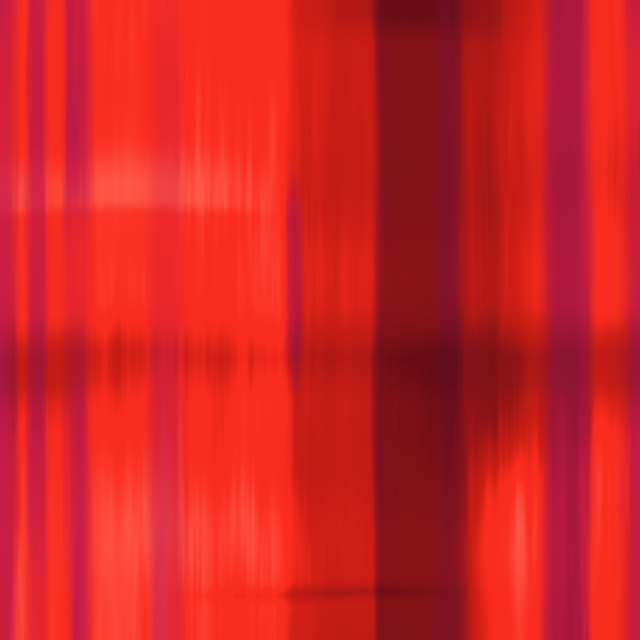
A Shadertoy shader for this texture:

```glsl
// Draws soft vertical streaks of scarlet, maroon and violet, like brushed dyed cloth.

const vec3 MAROON   = vec3(0.38, 0.04, 0.08);
const vec3 WINE     = vec3(0.52, 0.07, 0.09);
const vec3 CRIMSON  = vec3(0.78, 0.11, 0.08);
const vec3 SCARLET  = vec3(0.98, 0.17, 0.12);
const vec3 CORAL    = vec3(1.00, 0.37, 0.31);
const vec3 VIOLET   = vec3(0.74, 0.10, 0.28);

const float STREAK_AMOUNT = 0.20;
const float PATCH_AMOUNT  = 0.13;
const float EDGE_WOBBLE   = 0.010;

// Columns of tone: left edge, tone, edge softness
const vec3 COLUMNS[8] = vec3[8](
    vec3(0.13, 0.86, 0.030), vec3(0.34, 0.82, 0.020), vec3(0.45, 0.65, 0.015),
    vec3(0.51, 0.60, 0.020), vec3(0.59, 0.27, 0.012), vec3(0.72, 0.46, 0.025),
    vec3(0.80, 0.68, 0.040), vec3(0.91, 0.80, 0.015));

// Violet bands: centre, half width, strength, steadiness along the height
const vec4 BANDS[7] = vec4[7](
    vec4(0.000, 0.026, 0.85, 0.6), vec4(0.060, 0.014, 0.80, 0.4),
    vec4(0.122, 0.018, 0.75, 0.0), vec4(0.260, 0.024, 0.50, 0.3),
    vec4(0.595, 0.007, 0.40, 0.3), vec4(0.703, 0.020, 0.65, 0.6),
    vec4(0.886, 0.033, 0.95, 1.0));

float hash(vec2 p) {
    vec3 q = fract(vec3(p.xyx) * 0.1031);
    q += dot(q, q.yzx + 33.33);
    return fract((q.x + q.y) * q.z);
}

float noise(vec2 p) {
    vec2 cell = floor(p), f = fract(p);
    f = f * f * (3.0 - 2.0 * f);
    return mix(mix(hash(cell), hash(cell + vec2(1, 0)), f.x),
               mix(hash(cell + vec2(0, 1)), hash(cell + vec2(1, 1)), f.x), f.y);
}

// Soft bump of the given half width around zero
float bump(float d, float halfWidth, float soft) {
    return 1.0 - smoothstep(halfWidth - soft, halfWidth + soft, abs(d));
}

// Long thin fibres, in -0.5..0.5
float fibres(vec2 p) {
    return 0.45 * noise(p * vec2(48.0, 2.5)) + 0.35 * noise(p * vec2(110.0, 5.0) + 17.0)
         + 0.20 * noise(p * vec2(230.0, 9.0) + 41.0) - 0.5;
}

float columnTone(float x) {
    float tone = 0.80;
    for (int i = 0; i < 8; i++) {
        vec3 c = COLUMNS[i];
        tone = mix(tone, c.y, smoothstep(c.x - c.z, c.x + c.z, x));
    }
    return tone;
}

float violetAmount(vec2 p, float fibre) {
    float amount = 0.0;
    for (int i = 0; i < 7; i++) {
        vec4 b = BANDS[i];
        float d = fract(p.x - b.x + 0.5) - 0.5;
        float fade = smoothstep(0.2, 0.7, noise(vec2(float(i) * 7.3, p.y * 3.5 + 2.0)));
        float core = bump(d + 0.02 * fibre, b.y, 0.35 * b.y + 0.003);
        float frayed = clamp(1.0 + 1.6 * fibre * (1.0 - b.w), 0.0, 1.3);
        amount = max(amount, core * b.z * mix(fade, 1.0, b.w) * frayed);
    }
    // Tapered slit beside the bright field
    float taper = bump(p.y - 0.56, 0.16, 0.08);
    return max(amount, 0.75 * taper * bump(p.x - 0.459 + 0.012 * fibre, 0.011 * taper, 0.007));
}

// Horizontal folds that darken or lighten the columns
float folds(vec2 p) {
    float y = p.y + 0.02 * (noise(p * vec2(5.0, 2.0)) - 0.5);
    float sides = 1.0 - bump(p.x - 0.42, 0.20, 0.16);
    float tone = -0.15 * bump(y - 0.445, 0.03, 0.055);
    tone -= 0.18 * sides * bump(y - 0.40, 0.06, 0.10);
    tone -= 0.20 * bump(y - 0.075, 0.006, 0.016) * bump(p.x - 0.52, 0.16, 0.12);
    tone -= 0.18 * smoothstep(0.93, 0.99, y) * bump(p.x - 0.63, 0.10, 0.16);
    tone += 0.10 * smoothstep(0.66, 0.69, y) * (1.0 - smoothstep(0.70, 0.80, y))
          * (1.0 - smoothstep(0.35, 0.48, p.x));
    tone += 0.06 * bump(y - 0.20, 0.07, 0.07) * bump(p.x - 0.30, 0.12, 0.08);
    // Bright glow at the lower right
    tone += 0.30 * bump(p.x - 0.79, 0.045, 0.035) * (1.0 - smoothstep(0.22, 0.38, y));
    return tone;
}

vec3 dye(float tone) {
    vec3 c = mix(MAROON, WINE, smoothstep(0.0, 0.28, tone));
    c = mix(c, CRIMSON, smoothstep(0.25, 0.60, tone));
    c = mix(c, SCARLET, smoothstep(0.56, 0.78, tone));
    return mix(c, CORAL, smoothstep(0.80, 1.04, tone));
}

void mainImage(out vec4 fragColor, in vec2 fragCoord) {
    vec2 p = fragCoord / iResolution.xy;
    float fibre = fibres(p);
    float x = p.x + EDGE_WOBBLE * (noise(p * vec2(20.0, 3.0)) - 0.5 + fibre);

    // Fibres show in some areas and melt away in others
    float roughness = mix(0.35, 1.5, smoothstep(0.3, 0.7, noise(p * vec2(9.0, 4.0) + 5.0)));
    roughness *= 1.0 - 0.7 * bump(p.x - 0.60, 0.10, 0.05);
    float cloud = noise(p * vec2(4.0, 7.0) + 11.0) - 0.5;

    float tone = columnTone(x) + folds(p) + PATCH_AMOUNT * cloud
               + STREAK_AMOUNT * roughness * fibre;
    vec3 violet = VIOLET * clamp(0.46 + 0.66 * tone, 0.5, 1.05);
    vec3 colour = mix(dye(tone), violet, clamp(violetAmount(p, fibre), 0.0, 1.0));
    fragColor = vec4(colour, 1.0);
}
```
